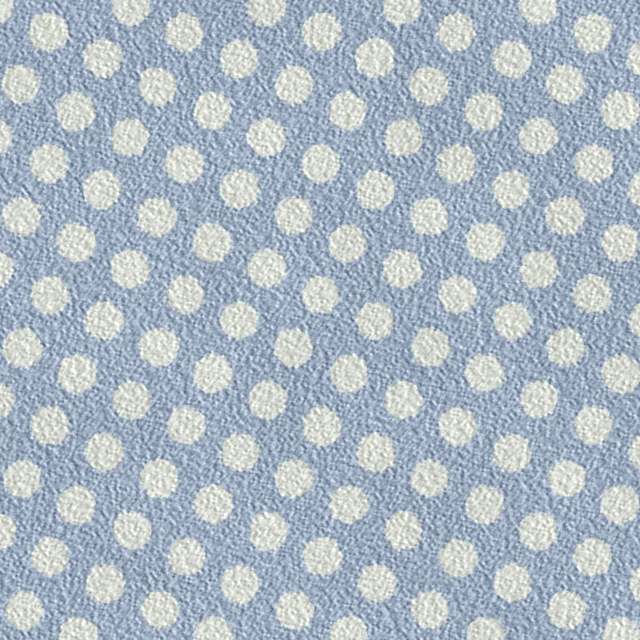
This pattern is drawn by a three.js fragment shader. Its source:

```glsl
// Blue looped-pile carpet with slanted rows of cream polka dots.
varying vec2 vUv;

float hash(vec2 p) {
  vec3 q = fract(vec3(p.xyx) * 0.1031);
  q += dot(q, q.yzx + 33.33);
  return fract((q.x + q.y) * q.z);
}

float noise(vec2 p) {
  vec2 cell = floor(p);
  vec2 f = fract(p);
  f = f * f * (3.0 - 2.0 * f);
  return mix(mix(hash(cell), hash(cell + vec2(1.0, 0.0)), f.x),
             mix(hash(cell + vec2(0.0, 1.0)), hash(cell + vec2(1.0, 1.0)), f.x), f.y);
}

// Signed distance to the nearest dot; each row slides two fifths of a period.
float dotDistance(vec2 p) {
  const float period = 0.2129;
  const float rowStep = 0.0410;
  float nearest = 1.0;
  float nearRow = floor((p.y - 0.0508) / rowStep + 0.5);
  for (int j = -1; j <= 1; j++) {
    float row = nearRow + float(j);
    float x = p.x - 0.0755 - row * period * 0.4;
    float column = floor(x / period + 0.5);
    vec2 id = vec2(column, row) + 60.0;
    vec2 jitter = (vec2(hash(id), hash(id + 17.0)) - 0.5) * 0.0025;
    vec2 offset = vec2(x - column * period, p.y - 0.0508 - row * rowStep) - jitter;
    float radius = 0.0298 + 0.001 * (hash(id + 41.0) - 0.5);
    nearest = min(nearest, length(offset) - radius);
  }
  return nearest;
}

void main() {
  vec2 p = vec2(vUv.x, 1.0 - vUv.y);

  // Yarn loops, lit from one side
  vec2 loops = mat2(0.8, 0.6, -0.6, 0.8) * p * 235.0 + 300.0;
  float relief = noise(loops) - noise(loops + vec2(1.1, 0.4));
  float fuzz = noise(loops * 1.7 + 90.0) - 0.5;
  float grain = relief * 0.75 + fuzz * 0.4;

  // Slight skew of the weave towards the lower left
  vec2 weave = p;
  weave.x -= 0.005 * (1.0 - p.x) * p.y * p.y;

  // Dot outline broken up by the loops
  vec2 ragged = vec2(noise(loops * 0.8 + 150.0), noise(loops * 0.8 + 220.0)) - 0.5;
  float d = dotDistance(weave + ragged * 0.006);
  float cream = 1.0 - smoothstep(-0.0025, 0.0025, d);

  vec3 blueYarn = vec3(0.61, 0.672, 0.748) + grain * vec3(0.36, 0.35, 0.32);
  vec3 creamYarn = vec3(0.842, 0.855, 0.823) + grain * vec3(0.27, 0.27, 0.28);
  vec3 color = mix(blueYarn, creamYarn, cream);

  // Faint broad unevenness of the pile
  color += 0.03 * (noise(p * 9.0 + 20.0) - 0.5);
  gl_FragColor = vec4(clamp(color, 0.0, 1.0), 1.0);
}
```
